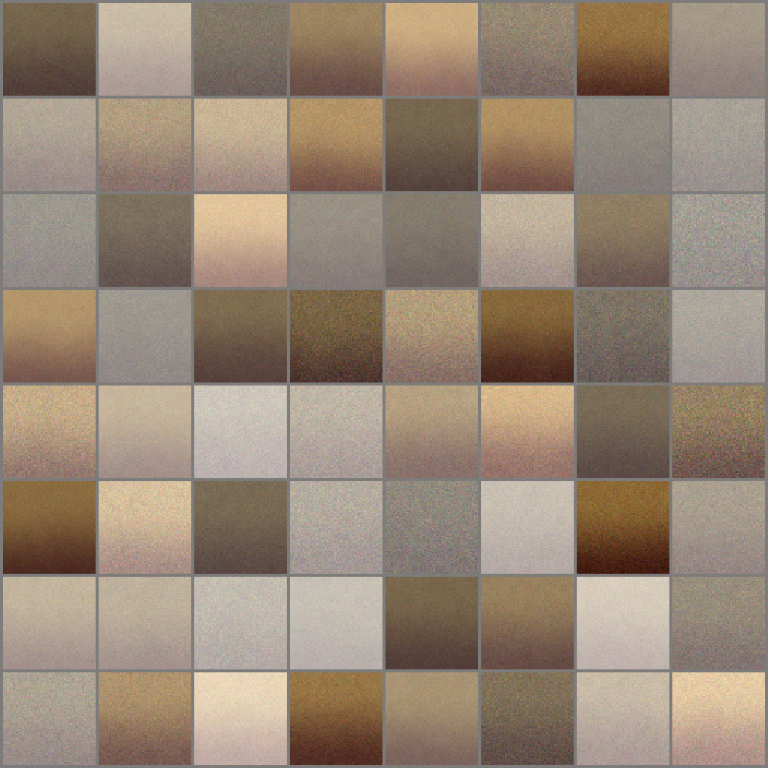
This pattern is drawn by a WebGL 2 fragment shader. Its source:

```glsl
#version 300 es
precision highp float;

uniform vec2 u_resolution;
out vec4 fragColor;

vec3 hash3(vec2 p) {
  vec3 q = fract(p.xyx * vec3(0.1031, 0.1030, 0.0973));
  q += dot(q, q.yxz + 33.33);
  return fract((q.xxy + q.yzz) * q.zyx);
}

float valueNoise(vec2 p) {
  vec2 i = floor(p);
  vec2 f = fract(p);
  f = f * f * (3.0 - 2.0 * f);
  float low = mix(hash3(i).x, hash3(i + vec2(1.0, 0.0)).x, f.x);
  float high = mix(hash3(i + vec2(0.0, 1.0)).x, hash3(i + 1.0).x, f.x);
  return mix(low, high, f.y);
}

// One swatch: a pale upper part sinking into a darker, redder base
vec3 swatch(vec2 cell, vec2 local, vec2 uv) {
  vec3 traits = hash3(cell + vec2(17.0, 43.0));
  vec3 extras = hash3(cell + vec2(71.0, 29.0));

  float lightness = 0.37 + 0.46 * pow(traits.x, 1.25);
  float warmth = 0.95 * traits.y * traits.y
               + 0.4 * smoothstep(0.50, 0.37, lightness)
               + 0.15 * smoothstep(0.70, 0.85, lightness);
  float rust = smoothstep(0.95, 1.0, extras.x);
  warmth += 0.35 * rust;

  vec3 upper = lightness + vec3(0.02, 0.0, -0.035) + warmth * vec3(0.13, 0.02, -0.13);
  vec3 lower = lightness + vec3(-0.01, -0.04, -0.05) + warmth * vec3(-0.09, -0.20, -0.23);

  // Soft, slightly uneven horizon
  float wave = 0.10 * (valueNoise(vec2(local.x * 3.0, 0.5) + cell * 7.0) - 0.5);
  float rise = smoothstep(0.0, 0.78, local.y + wave + 0.10 * (extras.y - 0.5));
  vec3 color = mix(lower, upper, rise);
  color += 0.02 * (local.y - 0.5);

  // Faint mottling and coloured grain
  color += 0.018 * (valueNoise(uv * 90.0) - 0.5);
  vec3 grain = hash3(floor(uv * 512.0) + 5.0) + hash3(floor(uv * 512.0) + 613.0) - 1.0;
  float roughness = 0.04 + 0.06 * traits.z * traits.z + 0.10 * rust;
  color += roughness * mix(vec3(grain.x), grain, 0.75);
  return color;
}

void main() {
  vec2 uv = gl_FragCoord.xy / u_resolution;
  float halfLine = 0.00195;
  float pitch = (1.0 - 2.0 * halfLine) / 8.0;
  vec2 grid = (uv - halfLine) / pitch;
  vec2 cell = floor(grid);
  vec2 local = fract(grid);

  // Grey lines between the swatches and around the edge
  vec2 inset = min(local, 1.0 - local) * pitch - halfLine;
  vec2 pixel = 1.0 / u_resolution;
  vec2 inside = smoothstep(-0.5 * pixel, 0.5 * pixel, inset);
  vec3 lineGrey = vec3(0.49, 0.485, 0.48);

  vec3 color = mix(lineGrey, swatch(cell, local, uv), inside.x * inside.y);
  fragColor = vec4(clamp(color, 0.0, 1.0), 1.0);
}
```
